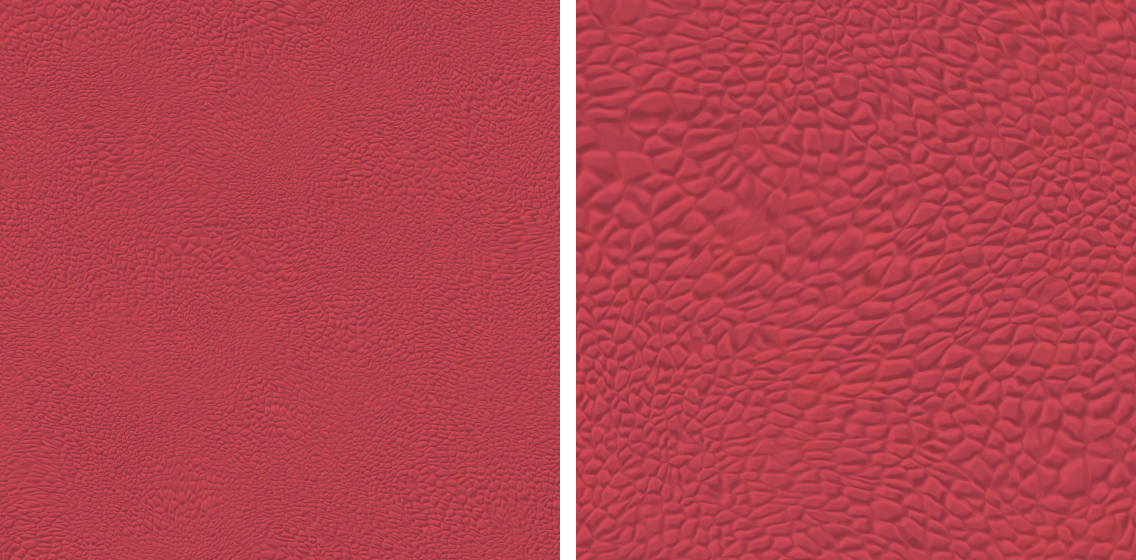
Left, the full canvas; right, a detail of the centre.
Reproduce this texture procedurally as a Shadertoy shader.

```glsl
// Soft red leather: small, slightly flattened pebbles parted by fine creases.
// A warped cellular pattern gives the height; its slope towards a light from
// above, plus the crease depth, sets the tone between dark and light red.

const vec3 MID_RED = vec3(0.70, 0.25, 0.30);
const vec3 TONE_STEP = vec3(0.065, 0.022, 0.025);
const vec3 WARM_SHIFT = vec3(0.025, 0.004, -0.018);
const vec2 GRAIN_COUNT = vec2(80.0, 108.0);
const vec2 LIGHT_DIR = vec2(-0.25, 0.97);
const int AA = 2;

float hash(vec2 p) {
    vec3 q = fract(p.xyx * 0.1031);
    q += dot(q, q.yzx + 33.33);
    return fract((q.x + q.y) * q.z);
}

vec2 hash2(vec2 p) {
    return vec2(hash(p + 17.3), hash(p + 71.9));
}

float noise(vec2 p) {
    vec2 cell = floor(p);
    vec2 f = fract(p);
    f = f * f * (3.0 - 2.0 * f);
    float low = mix(hash(cell), hash(cell + vec2(1, 0)), f.x);
    float high = mix(hash(cell + vec2(0, 1)), hash(cell + vec2(1, 1)), f.x);
    return mix(low, high, f.y);
}

vec2 noise2(vec2 p) {
    return vec2(noise(p), noise(p + 43.7)) - 0.5;
}

// Gap between nearest and second nearest seed: zero along the creases.
float creaseGap(vec2 p) {
    vec2 cell = floor(p);
    vec2 f = fract(p);
    float nearest = 9.0;
    float second = 9.0;
    for (int y = -1; y <= 1; y++) {
        for (int x = -1; x <= 1; x++) {
            vec2 offset = vec2(x, y);
            vec2 seed = offset + 0.06 + 0.88 * hash2(cell + offset);
            float d = length(seed - f);
            second = min(second, max(nearest, d));
            nearest = min(nearest, d);
        }
    }
    return second - nearest;
}

// Bends the rows gently over the hide and roughens single pebbles.
vec2 grainSpace(vec2 uv) {
    vec2 p = uv * GRAIN_COUNT + 20.0;
    p += 7.0 * noise2(uv * 7.0 + 5.0);
    return p + 0.75 * noise2(p * 0.6) + 0.22 * noise2(p * 2.3);
}

float grainHeight(vec2 p, float gap) {
    return smoothstep(0.0, 0.5, gap) + 0.35 * noise(p * 2.2);
}

// Tone in steps around the middle red.
float leatherTone(vec2 uv) {
    vec2 p = grainSpace(uv);
    vec2 reach = LIGHT_DIR * 0.14;
    float gapAbove = creaseGap(p + reach);
    float gapBelow = creaseGap(p - reach);
    float slope = grainHeight(p - reach, gapBelow)
                - grainHeight(p + reach, gapAbove);
    float crease = 1.0 - smoothstep(0.0, 0.17, creaseGap(p));
    float depth = mix(0.7, 1.25, noise(uv * 13.0 + 9.0));
    float tone = depth * (2.6 * slope - 0.7 * crease) + 0.24;
    tone += 0.35 * (noise(uv * 5.0) - 0.5);
    return tone > 0.0 ? tone / (1.0 + 0.15 * tone) : tone;
}

vec3 leatherColor(vec2 uv) {
    float tone = clamp(leatherTone(uv), -2.0, 1.7);
    float warmth = smoothstep(0.55, 0.95, noise(uv * 55.0 + 31.0));
    return MID_RED + TONE_STEP * tone + WARM_SHIFT * warmth * 0.7;
}

void mainImage(out vec4 fragColor, in vec2 fragCoord) {
    vec3 color = vec3(0.0);
    for (int y = 0; y < AA; y++) {
        for (int x = 0; x < AA; x++) {
            vec2 jitter = (vec2(x, y) + 0.5) / float(AA) - 0.5;
            color += leatherColor((fragCoord + jitter) / iResolution.y);
        }
    }
    fragColor = vec4(color / float(AA * AA), 1.0);
}
```
